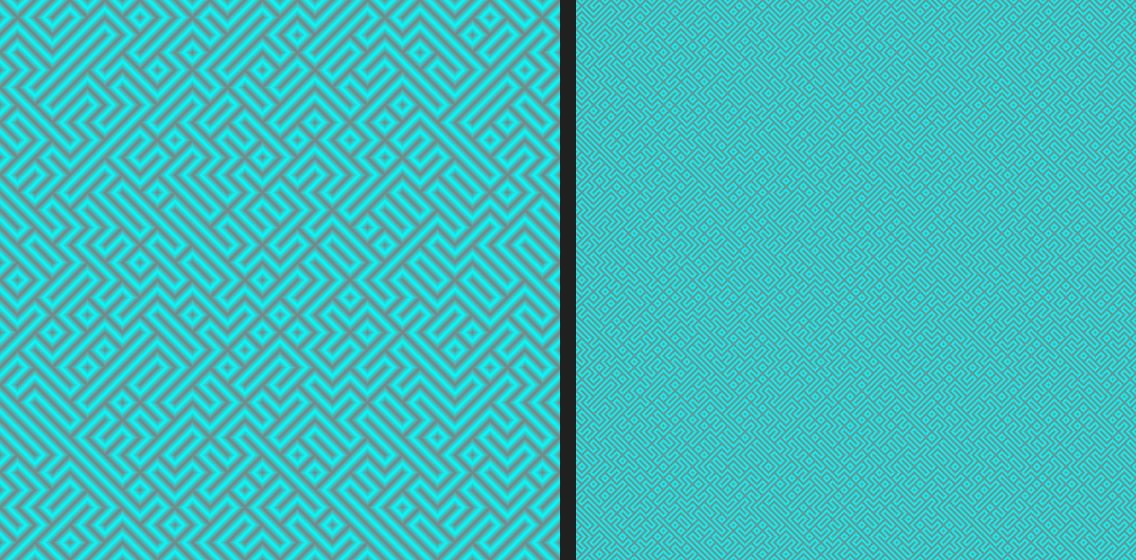
Left, the tile; right, the same tile 3 across and 3 down.
A WebGL 2 fragment shader for this pattern:

```glsl
#version 300 es
precision highp float;
// Draws a tiling maze of soft cyan and grey diagonal stripes, turned at random in each cell.

uniform vec2 u_resolution;
out vec4 fragColor;

// Integer hash of a cell, from 0 to 1
float hash(uvec2 cell) {
    uint h = cell.x * 1597334677u ^ cell.y * 3812015801u;
    h = (h ^ (h >> 16)) * 2146121005u;
    h = (h ^ (h >> 15)) * 2221713035u;
    h ^= h >> 16;
    return float(h >> 8) / 16777216.0;
}

void main() {
    // A whole number of cells spans the canvas, and cell indices wrap
    const float cells = 32.0;
    vec2 grid = gl_FragCoord.xy / u_resolution * cells;
    vec2 cell = mod(floor(grid), cells);
    vec2 local = fract(grid);

    // Each cell takes one of the two diagonals
    float slope = hash(uvec2(cell)) < 0.5 ? -1.0 : 1.0;
    float across = local.x + slope * local.y;

    // Triangle wave: grey on the diagonal and corners, cyan halfway between.
    // It is even in local.x and local.y, so it joins at every cell border.
    float stripe = 1.0 - 2.0 * abs(fract(across) - 0.5);

    vec3 grey = vec3(0.5);
    vec3 cyan = vec3(0.0, 1.0, 1.0);
    fragColor = vec4(mix(grey, cyan, stripe), 1.0);
}
```
